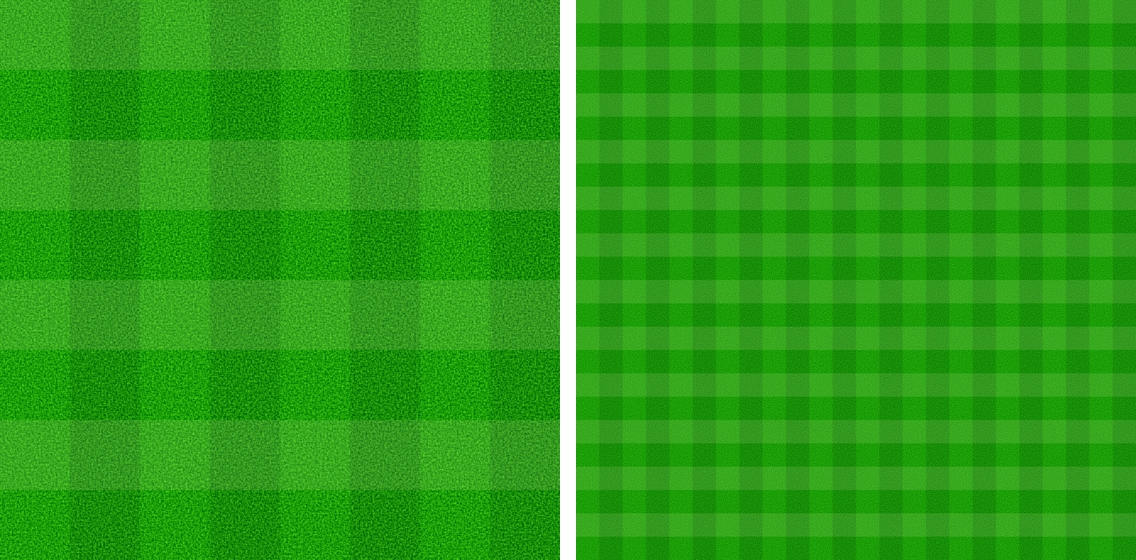
Left: one tile. Right: repeated 3 by 3.
This texture is drawn by a Shadertoy shader. Its source:

```glsl
// Random unit gradient at a lattice point, wrapping after `period` cells
vec2 latticeGradient(ivec2 cell, int period) {
    uvec2 c = uvec2((cell + period) % period);
    uint h = c.x * 1597u ^ c.y * 51749u ^ uint(period) * 7919u;
    h = (h ^ (h >> 15)) * 73939u;
    h = (h ^ (h >> 13)) * 91193u;
    h ^= h >> 16;
    float angle = 6.28319 * float(h & 65535u) / 65536.0;
    return vec2(cos(angle), sin(angle));
}

// Tiling gradient noise, about -0.7 to 0.7
float gradientNoise(vec2 uv, int period) {
    vec2 p = uv * float(period);
    ivec2 cell = ivec2(floor(p));
    vec2 f = fract(p);
    vec2 w = f * f * f * (f * (f * 6.0 - 15.0) + 10.0);
    float n[4];
    for (int i = 0; i < 4; i++) {
        ivec2 corner = ivec2(i & 1, i >> 1);
        n[i] = dot(latticeGradient(cell + corner, period), f - vec2(corner));
    }
    return mix(mix(n[0], n[1], w.x), mix(n[2], n[3], w.x), w.y);
}

// Alternating bands, four pairs per canvas, 1 on the first of each pair
vec2 bands(vec2 uv, vec2 softness) {
    float frequency = 8.0 * 3.14159;
    return clamp(sin(uv * frequency) / (frequency * softness) + 0.5, 0.0, 1.0);
}

void mainImage(out vec4 fragColor, in vec2 fragCoord) {
    vec2 uv = fragCoord / iResolution.xy;
    vec2 stripe = bands(uv, vec2(2.0, 1.2) / iResolution.xy);

    // Mown stripes: columns alter brightness, rows alter saturation
    vec3 deepGrass = mix(vec3(0.09, 0.555, 0.03), vec3(0.11, 0.62, 0.03), stripe.x);
    vec3 paleGrass = mix(vec3(0.20, 0.60, 0.12), vec3(0.22, 0.665, 0.12), stripe.x);
    vec3 color = mix(paleGrass, deepGrass, stripe.y);

    // Fine turf grain, softer on the pale rows
    float grain = gradientNoise(uv, 233) + gradientNoise(uv, 331);
    color += grain * mix(0.9, 1.15, stripe.y) * vec3(0.14, 0.18, 0.05);

    // Faint broad unevenness
    color *= 1.0 + 0.015 * gradientNoise(uv, 5);

    fragColor = vec4(clamp(color, 0.0, 1.0), 1.0);
}
```
